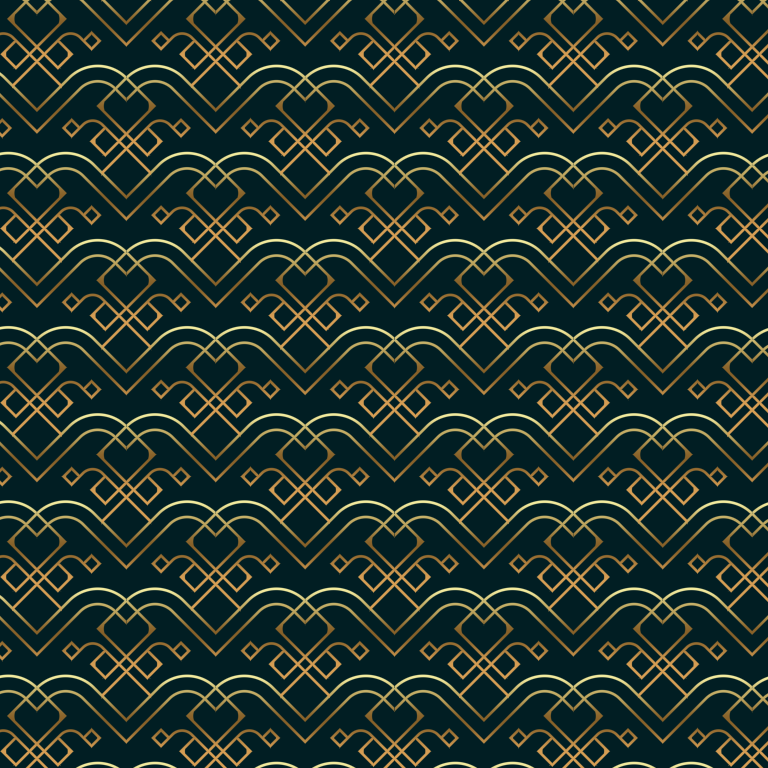
Give the GLSL for this pattern, as a three.js fragment shader.

```glsl
#define UNITS 1152.0              // design units across the canvas
#define PERIOD 268.2              // motif spacing along a row
#define ROW_STEP 130.7            // spacing between rows
#define FIRST_MOTIF vec2(189.5, 99.0)
#define HALF_LINE 2.0
#define SOFT_EDGE 1.15
#define GROUND vec3(0.005, 0.118, 0.137)
#define PALE vec3(0.95, 0.92, 0.62)
#define STRAW vec3(0.76, 0.67, 0.39)
#define BRONZE vec3(0.53, 0.38, 0.16)
#define AMBER vec3(0.84, 0.62, 0.33)

varying vec2 vUv;

const float DIAGONAL = 0.70710678;

// Signed distance to a 45 degree roof with a round ridge; y runs down
float roundRoof(vec2 p, vec2 center, float radius) {
  vec2 v = vec2(abs(p.x - center.x), p.y - center.y);
  float reach = v.x < -v.y ? length(v) : (v.x - v.y) * DIAGONAL;
  return reach - radius;
}

float diamond(vec2 p, vec2 center, float halfSize) {
  vec2 v = abs(p - center);
  return (v.x + v.y - halfSize) * DIAGONAL;
}

// Solid corner pointing to +x, hollowed by a tangent circle
float cornerWedge(vec2 p, vec2 corner, float radius) {
  vec2 v = p - corner;
  float sides = (v.x + abs(v.y)) * DIAGONAL;
  float hollow = radius - length(v + vec2(radius / DIAGONAL, 0.0));
  return max(max(sides, hollow), -v.x - radius * DIAGONAL);
}

float stroke(float d) {
  return abs(d) - HALF_LINE;
}

float clipRange(float d, float value, float low, float high) {
  return max(d, max(low - value, value - high));
}

// One half of the motif; its mirror image completes it
float halfMotif(vec2 p) {
  // Parallel arches ending in nested chevrons
  float arch = roundRoof(p, vec2(43.0, 60.0), 60.0);
  float d = max(min(stroke(arch), stroke(arch + 23.0)), -p.x);

  // Heart side and its tail
  float heart = (p.x + 42.0 - abs(p.y - 60.0)) * DIAGONAL;
  d = min(d, clipRange(stroke(heart), p.y, 18.0, 134.0));
  d = min(d, cornerWedge(vec2(-p.x, p.y), vec2(42.0, 60.0), 20.0));

  // Scroll with a long leg
  float scroll = roundRoof(p, vec2(50.5, 102.5), 20.5);
  d = min(d, clipRange(stroke(scroll), p.x, -37.0, 82.0));

  // Square loop and scroll tip
  d = min(d, stroke(diamond(p, vec2(31.5, 113.0), 20.5)));
  d = min(d, cornerWedge(p, vec2(52.0, 113.0), 14.0));
  d = min(d, stroke(diamond(p, vec2(82.0, 93.0), 12.0)));
  return min(d, cornerWedge(p, vec2(94.0, 93.0), 9.0));
}

// Metallic shading by depth below the arch crest
vec3 goldAt(float depth) {
  vec3 gold = mix(PALE, STRAW, smoothstep(0.0, 28.0, depth));
  gold = mix(gold, BRONZE, smoothstep(26.0, 66.0, depth));
  return mix(gold, AMBER, smoothstep(68.0, 118.0, depth));
}

void main() {
  vec2 p = vec2(vUv.x, 1.0 - vUv.y) * UNITS - FIRST_MOTIF;
  float lowestRow = floor((p.y + 4.0) / ROW_STEP);
  vec3 color = GROUND;

  // Motifs hang into the row below, so two rows overlap here
  for (int i = 0; i < 2; i++) {
    float row = lowestRow - float(i);
    float shift = 0.5 * PERIOD * mod(row, 2.0);
    float x = abs(mod(p.x - shift + 0.5 * PERIOD, PERIOD) - 0.5 * PERIOD);
    float depth = p.y - row * ROW_STEP;
    float d = min(halfMotif(vec2(x, depth)), halfMotif(vec2(-x, depth)));
    float coverage = 1.0 - smoothstep(-SOFT_EDGE, SOFT_EDGE, d);
    color = mix(color, goldAt(depth), coverage);
  }

  gl_FragColor = vec4(color, 1.0);
}
```
